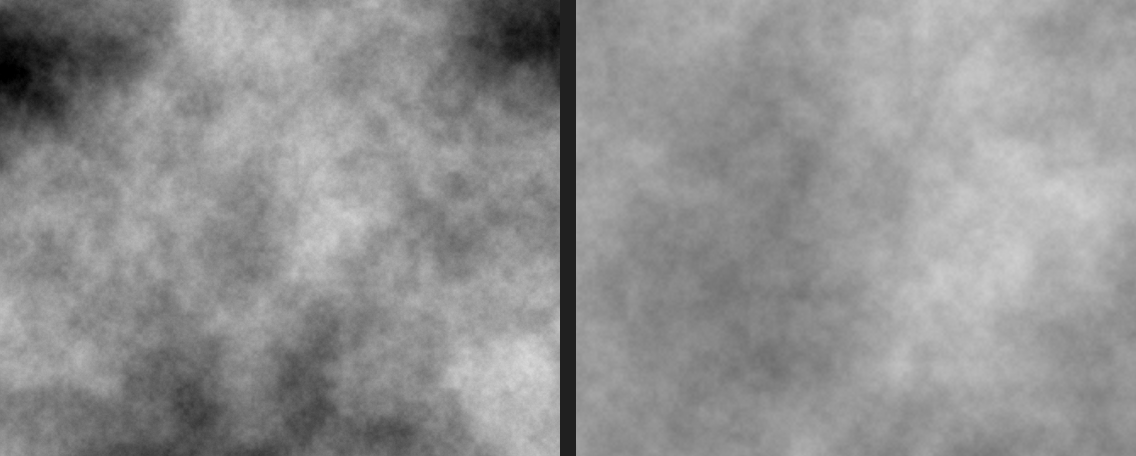
Left: the whole. Right: its middle third, enlarged.
This texture is drawn by a Shadertoy shader. Its source:

```glsl
// Soft grey cloud noise with broad dark and light drifts and fine grain.

// Random value in 0..1 for a lattice cell.
float hash(ivec2 cell, uint seed) {
    uint h = uint(cell.x) * 73856093u ^ uint(cell.y) * 19349663u ^ seed * 83492791u;
    h = (h ^ (h >> 16u)) * 73244475u;
    h = (h ^ (h >> 16u)) * 73244475u;
    return float((h ^ (h >> 16u)) & 65535u) / 65535.0;
}

// Smooth value noise centred on zero.
float valueNoise(vec2 p, uint seed) {
    ivec2 cell = ivec2(floor(p));
    vec2 f = fract(p);
    vec2 blend = f * f * (3.0 - 2.0 * f);
    float bottom = mix(hash(cell, seed), hash(cell + ivec2(1, 0), seed), blend.x);
    float top = mix(hash(cell + ivec2(0, 1), seed), hash(cell + ivec2(1, 1), seed), blend.x);
    return mix(bottom, top, blend.y) - 0.5;
}

// Sum of octaves, each twice as fine and weaker by the gain.
float fractalNoise(vec2 p, int octaves, float gain, uint seed) {
    float sum = 0.0;
    float amplitude = 1.0;
    for (int i = 0; i < octaves; i++) {
        sum += amplitude * valueNoise(p, seed + uint(i));
        p = p * 2.0 + 0.37;
        amplitude *= gain;
    }
    return sum;
}

// Soft elliptical patch, 1 at its centre.
float drift(vec2 p, vec2 centre, vec2 radius) {
    vec2 d = (p - centre) / radius;
    return exp(-dot(d, d));
}

// Broad brightness layout.
float cloudCover(vec2 p, float right) {
    float tone = 0.58;
    // dark drifts
    tone -= 0.50 * drift(p, vec2(0.0, 0.91), vec2(0.30, 0.24));
    tone -= 0.36 * drift(p, vec2(right, 0.89), vec2(0.28, 0.25));
    tone -= 0.34 * drift(p, vec2(0.36 * right, 0.0), vec2(0.45, 0.18));
    tone -= 0.08 * drift(p, vec2(0.16 * right, 0.37), vec2(0.14, 0.10));
    // light drifts
    tone += 0.10 * drift(p, vec2(0.52 * right, 0.96), vec2(0.26, 0.22));
    tone += 0.19 * drift(p, vec2(0.93 * right, 0.18), vec2(0.27, 0.22));
    tone += 0.09 * drift(p, vec2(0.08 * right, 0.28), vec2(0.30, 0.12));
    tone += 0.05 * drift(p, vec2(0.25 * right, 0.69), vec2(0.10, 0.14));
    return tone;
}

void mainImage(out vec4 fragColor, in vec2 fragCoord) {
    vec2 p = fragCoord / iResolution.y;
    float right = iResolution.x / iResolution.y;

    // Ragged borders for the broad drifts
    vec2 warp = vec2(fractalNoise(p * 5.0, 5, 0.55, 11u),
                     fractalNoise(p * 5.0, 5, 0.55, 31u));
    float tone = cloudCover(p + 0.10 * warp, right);

    // Billows down to fine grain
    tone += 0.24 * fractalNoise(p * 4.2 + 5.0, 8, 0.71, 53u);

    fragColor = vec4(vec3(clamp(tone, 0.0, 1.0)), 1.0);
}
```
